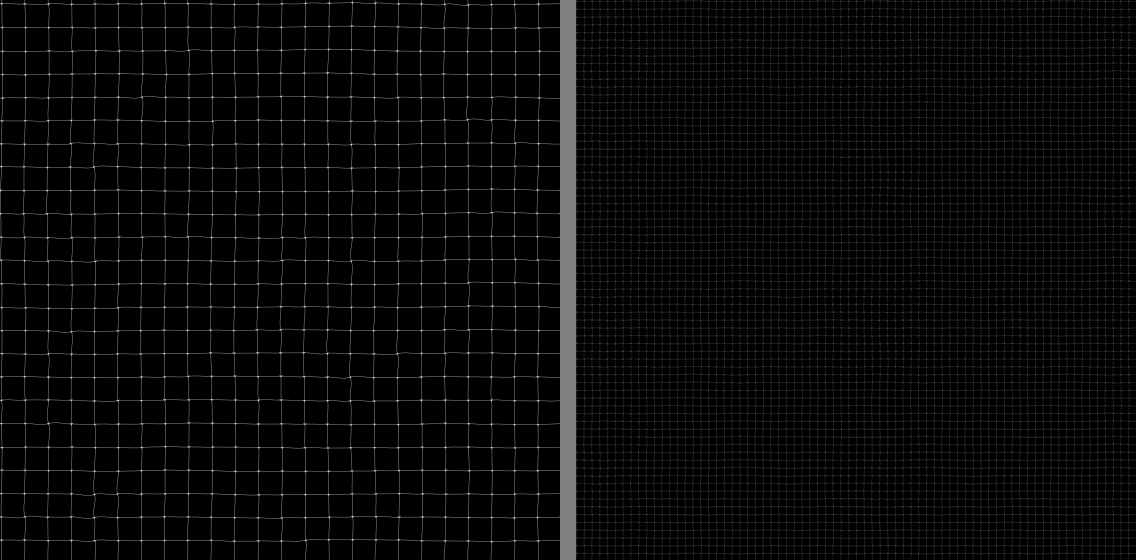
Left, the tile; right, the same tile 3 across and 3 down.
Give the GLSL for this pattern, as a WebGL 1 fragment shader.

```glsl
precision highp float;

uniform vec2 u_resolution;

const float CELLS = 24.0;

float hash(vec2 p) {
  vec3 q = fract(vec3(p.xyx) * 0.1031);
  q += dot(q, q.yzx + 33.33);
  return fract((q.x + q.y) * q.z);
}

vec2 wrapId(vec2 id, float period) {
  return floor(mod(id + 0.5, period));
}

// Gradient noise that repeats after a whole period
float cornerSlope(vec2 corner, vec2 offset, float period, float seed) {
  float angle = 6.28318 * hash(wrapId(corner, period) + seed);
  return dot(vec2(cos(angle), sin(angle)), offset);
}

float gradientNoise(vec2 p, float period, float seed) {
  vec2 c = floor(p), f = p - c;
  vec2 w = f * f * f * (f * (f * 6.0 - 15.0) + 10.0);
  vec2 e = vec2(1.0, 0.0);
  float low = mix(cornerSlope(c, f, period, seed),
                  cornerSlope(c + e.xy, f - e.xy, period, seed), w.x);
  float high = mix(cornerSlope(c + e.yx, f - e.yx, period, seed),
                   cornerSlope(c + e.xx, f - e.xx, period, seed), w.x);
  return mix(low, high, w.y);
}

// Knot state: xy = shift from the lattice, z = twist; few knots twist strongly
vec3 knotState(vec2 id) {
  id = wrapId(id, CELLS);
  vec2 shift = vec2(hash(id + 7.3), hash(id + 51.7)) - 0.5;
  float twist = 0.03 + 0.3 * pow(hash(id + 93.1), 9.0);
  return vec3(shift * 0.03, twist);
}

// Hermite curve between two knots: end offsets and end slopes
float strandCurve(float startPos, float endPos, float startSlope, float endSlope, float t) {
  float s = 1.0 - t;
  return mix(startPos, endPos, t * t * (3.0 - 2.0 * t))
       + startSlope * t * s * s - endSlope * t * t * s;
}

// Share of the pixel covered by a thin line
float lineCoverage(float d, float halfWidth, float pixel) {
  return clamp((d + halfWidth) / pixel + 0.5, 0.0, 1.0)
       - clamp((d - halfWidth) / pixel + 0.5, 0.0, 1.0);
}

void main() {
  vec2 uv = gl_FragCoord.xy / u_resolution;
  float pixel = CELLS / min(u_resolution.x, u_resolution.y);

  // Slow drift of the whole net
  vec2 drift = vec2(gradientNoise(uv * 4.0, 4.0, 11.0),
                    gradientNoise(uv * 4.0, 4.0, 37.0));
  vec2 p = uv * CELLS - vec2(0.07, 0.83) - 0.1 * drift;
  vec2 cell = floor(p), along = p - cell;
  vec2 nearest = floor(p + 0.5), across = p - nearest;

  // Vertical strand
  vec3 below = knotState(vec2(nearest.x, cell.y));
  vec3 above = knotState(vec2(nearest.x, cell.y + 1.0));
  float dx = across.x - strandCurve(below.x, above.x, -below.z, -above.z, along.y);

  // Horizontal strand
  vec3 left = knotState(vec2(cell.x, nearest.y));
  vec3 right = knotState(vec2(cell.x + 1.0, nearest.y));
  float dy = across.y - strandCurve(left.y, right.y, left.z, right.z, along.x);

  float strands = max(lineCoverage(dx, 0.01, pixel), lineCoverage(dy, 0.01, pixel));

  // Knot: a small wedge pointing down, turned by its twist
  vec3 knot = knotState(nearest);
  vec2 k = across - knot.xy;
  k = vec2(k.x + knot.z * k.y, k.y - knot.z * k.x);
  float wedge = max(k.y - 0.025, abs(k.x) * 0.8 - k.y * 0.6 - 0.03);
  float knotMask = clamp(0.5 - wedge / pixel, 0.0, 1.0);

  float shade = mix(0.62 * strands, 0.85, knotMask);
  gl_FragColor = vec4(vec3(shade), 1.0);
}
```
